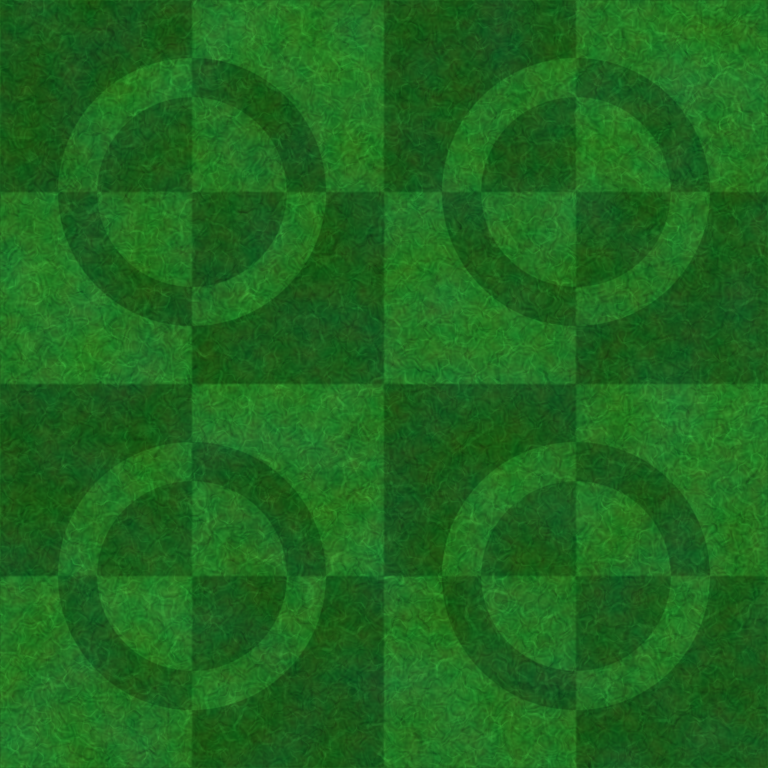
Give the GLSL for this pattern, as a WebGL 1 fragment shader.

```glsl
precision highp float;
// Mown turf in a two-by-two checker of quartered tiles, each with a tone-swapping ring.

uniform vec2 u_resolution;

const float TAU = 6.2831853;

vec2 hash2(vec2 p) {
  vec3 h = fract(p.xyx * vec3(0.1031, 0.1030, 0.0973));
  h += dot(h, h.yzx + 33.33);
  return fract((h.xx + h.yz) * h.zy);
}

float gradientDot(vec2 cell, vec2 offset) {
  float angle = TAU * hash2(cell).x;
  return dot(vec2(cos(angle), sin(angle)), offset);
}

float gradientNoise(vec2 p) {
  vec2 i = floor(p), f = fract(p);
  vec2 u = f * f * f * (f * (f * 6.0 - 15.0) + 10.0);
  vec2 e = vec2(1.0, 0.0);
  return mix(
    mix(gradientDot(i, f), gradientDot(i + e, f - e), u.x),
    mix(gradientDot(i + e.yx, f - e.yx), gradientDot(i + 1.0, f - 1.0), u.x),
    u.y);
}

// Curved light and dark blades, one per grid cell, with random turn and bend.
float blades(vec2 p) {
  float tone = 0.0;
  for (int y = -1; y <= 1; y++) {
    for (int x = -1; x <= 1; x++) {
      vec2 cell = floor(p) + vec2(float(x), float(y));
      vec2 shape = hash2(cell + 71.0);
      vec2 d = p - cell - hash2(cell);
      float c = cos(TAU * shape.x), s = sin(TAU * shape.x);
      d = vec2(c * d.x + s * d.y, c * d.y - s * d.x);
      d.y += (shape.y - 0.5) * 1.8 * d.x * d.x + 0.07 * sin(d.x * 7.0 + TAU * shape.y);
      float body = 1.0 - smoothstep(0.02, 0.11, abs(d.y));
      float taper = 1.0 - smoothstep(0.3, 0.85, abs(d.x));
      tone += body * taper * mix(-0.7, 1.0, hash2(cell + 19.0).y);
    }
  }
  return tone;
}

void main() {
  vec2 uv = gl_FragCoord.xy / u_resolution;
  vec2 tile = uv * 2.0;
  float soft = 2.0 / min(u_resolution.x, u_resolution.y);

  // Quartered checker, inverted inside the ring
  vec2 side = clamp(sin(TAU * tile) / (TAU * soft), -1.0, 1.0);
  float radius = length(fract(tile) - 0.5);
  float ring = abs(radius - 0.298) - 0.051;
  float checker = side.x * side.y * (2.0 * smoothstep(-soft, soft, ring) - 1.0);
  checker *= mix(0.85, 1.0, smoothstep(0.34, 0.36, radius));
  vec3 color = mix(vec3(0.10, 0.345, 0.10), vec3(0.145, 0.462, 0.14), 0.5 + 0.5 * checker);

  // Matted grass: layered blades over fine curly grain
  float turf = 0.0;
  for (int k = 0; k < 4; k++) {
    float layer = float(k);
    turf += blades(uv * (30.0 + 12.0 * layer) + 17.3 * layer) * (0.16 - 0.015 * layer);
  }
  vec2 curl = vec2(gradientNoise(uv * 55.0), gradientNoise(uv * 55.0 + 40.0));
  turf += 0.24 * gradientNoise(uv * 125.0 + curl * 2.5);
  turf += 0.12 * gradientNoise(uv * 230.0 + 9.0);

  // Uneven growth, with dry and bluish patches
  float growth = gradientNoise(uv * 7.0 + 3.0) + 0.6 * gradientNoise(uv * 17.0 + 8.0);
  color *= 1.0 + turf + 0.09 * growth;
  float dry = gradientNoise(uv * 38.0 + 25.0) + 0.5 * gradientNoise(uv * 90.0);
  color.r += 0.06 * dry + 0.04 * max(turf, 0.0);
  color.b += 0.055 * gradientNoise(uv * 13.0 + 52.0) + 0.05 * max(turf, 0.0);

  gl_FragColor = vec4(clamp(color, 0.0, 1.0), 1.0);
}
```
